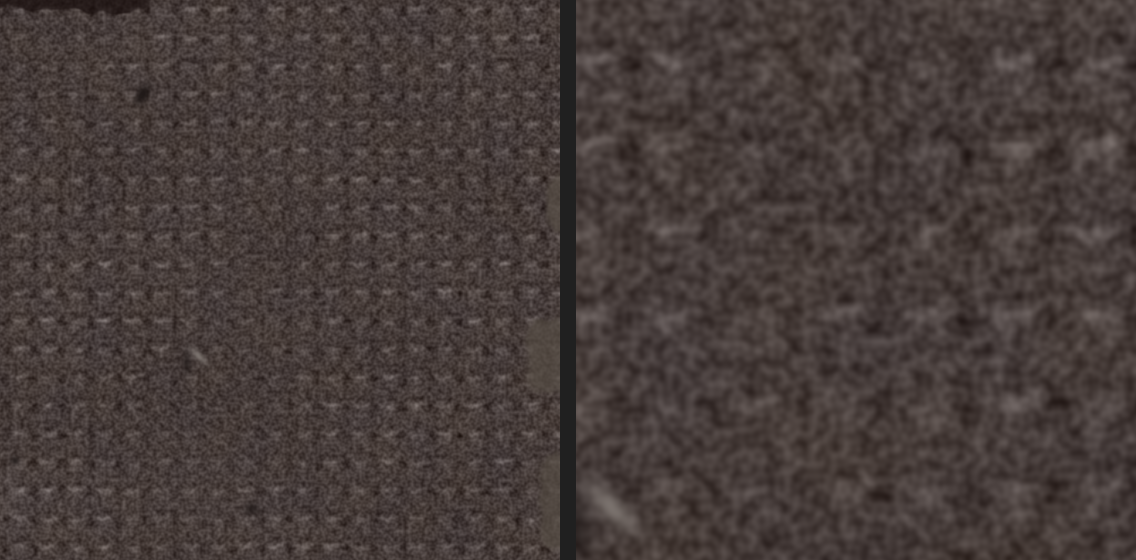
Left: the whole. Right: its middle third, enlarged.
Give the GLSL for this texture, as a Shadertoy shader.

```glsl
vec2 hash2(vec2 p) {
    vec3 h = fract(p.xyx * vec3(0.1031, 0.1030, 0.0973));
    h += dot(h, h.yzx + 33.33);
    return fract((h.xx + h.yz) * h.zy);
}

vec2 cornerGradient(vec2 cell) {
    float angle = 6.2832 * hash2(cell + 71.0).x;
    return vec2(cos(angle), sin(angle));
}

float gradientNoise(vec2 p) {
    vec2 i = floor(p), f = fract(p);
    vec2 u = f * f * f * (f * (f * 6.0 - 15.0) + 10.0);
    vec2 e = vec2(0.0, 1.0);
    float low = mix(dot(cornerGradient(i), f),
                    dot(cornerGradient(i + e.yx), f - e.yx), u.x);
    float high = mix(dot(cornerGradient(i + e.xy), f - e.xy),
                     dot(cornerGradient(i + e.yy), f - e.yy), u.x);
    return mix(low, high, u.y);
}

float blob(vec2 p, vec2 radius) {
    p /= radius;
    return exp(-dot(p, p));
}

float softBox(vec2 p, vec2 halfSize, float corner) {
    vec2 d = abs(p) - halfSize + corner;
    float dist = length(max(d, 0.0)) + min(max(d.x, d.y), 0.0) - corner;
    return 1.0 - smoothstep(-0.009, 0.009, dist);
}

// One raised knob: a bent highlight, its face below and shadows around it
float knobRelief(vec2 grid) {
    vec2 cell = floor(grid), q = fract(grid) - 0.5;
    vec2 vary = hash2(cell) - 0.5;
    vec2 ridge = q - vec2(0.08, 0.06) * vary;
    ridge.y -= 0.22 * abs(ridge.x + 0.06) - 0.03 + 0.1 * vary.x * ridge.x;
    float light = 0.105 * (1.0 + 0.7 * vary.y) * blob(ridge, vec2(0.29, 0.09));
    light += 0.03 * blob(q + vec2(0.0, 0.2), vec2(0.24, 0.16));
    float gap = blob(vec2(abs(q.x) - 0.5, q.y + 0.04), vec2(0.17, 0.19));
    float above = blob(q - vec2(0.08, 0.24), vec2(0.28, 0.1));
    return light - 0.075 * gap - 0.03 * above;
}

void mainImage(out vec4 fragColor, in vec2 fragCoord) {
    vec2 uv = fragCoord / iResolution.xy;
    float fine = gradientNoise(uv * 165.0);
    float medium = gradientNoise(uv * 88.0 + 19.0);
    float broad = gradientNoise(uv * 5.0 + 4.0);
    float ragged = gradientNoise(uv * 32.0 + 7.0);

    // Knob grid, slightly bent and worn flat in places
    vec2 bend = vec2(gradientNoise(uv * 9.0), gradientNoise(uv * 9.0 + 50.0));
    vec2 grid = (uv - vec2(0.0352, 0.9825)) / vec2(0.0507, 0.0505) + 0.5;
    float wear = 0.5 * blob(uv - vec2(0.44, 0.48), vec2(0.09, 0.3))
               + 0.45 * blob(uv - vec2(0.33, 0.14), vec2(0.12, 0.16))
               + 0.45 * blob(uv - vec2(0.13, 0.9), vec2(0.16, 0.1));
    float strength = clamp(1.0 - wear + 0.35 * broad, 0.25, 1.15);
    float tone = strength * knobRelief(grid + 0.09 * bend);

    // Fibrous grain and uneven soiling
    tone += 0.105 * fine + 0.1 * medium + 0.02 * broad;
    vec3 color = vec3(0.278, 0.238, 0.228) + tone;
    color += vec3(0.012, 0.007, -0.006) * gradientNoise(uv * 14.0 + 31.0);

    // Pale flattened patches along the right edge
    vec2 p = uv + 0.008 * vec2(ragged, medium);
    float pale = softBox(p - vec2(1.01, 0.635), vec2(0.032, 0.052), 0.03);
    pale = max(pale, softBox(p - vec2(1.0, 0.365), vec2(0.058, 0.064), 0.025));
    pale = max(pale, softBox(p - vec2(1.01, 0.105), vec2(0.045, 0.085), 0.03));
    color = mix(color, vec3(0.33, 0.295, 0.265) + 0.15 * tone, 0.8 * pale);
    color += 0.045 * blob(uv - vec2(0.012, 0.12), vec2(0.02, 0.055));

    // Torn dark strip at the upper left
    float tornEdge = 0.983 + 0.018 * ragged - 0.007 * blob(uv - vec2(0.16, 0.98), vec2(0.05));
    float torn = smoothstep(tornEdge - 0.004, tornEdge + 0.004, uv.y)
               * (1.0 - smoothstep(0.25, 0.275, uv.x + 0.02 * ragged));
    color = mix(color, vec3(0.135, 0.095, 0.09) + 0.25 * tone, 0.9 * torn);

    // Small stains and a bright fleck
    vec2 s = uv - vec2(0.254, 0.831);
    float stain = blob(vec2(s.x - 0.4 * s.y, s.y), vec2(0.011, 0.016));
    stain += 0.8 * blob(uv - vec2(0.027, 0.177), vec2(0.008));
    stain += 0.7 * blob(uv - vec2(0.45, 0.092), vec2(0.012, 0.01));
    stain += 0.6 * blob(uv - vec2(0.334, 0.353), vec2(0.008, 0.022));
    color = mix(color, vec3(0.11, 0.085, 0.08), min(stain, 0.9));
    vec2 f = uv - vec2(0.355, 0.364);
    f = vec2(f.x + f.y, f.y - f.x) * 0.707;
    float fleck = blob(f, vec2(0.007, 0.018));
    color = mix(color, vec3(0.52, 0.49, 0.47), 0.8 * fleck);

    fragColor = vec4(clamp(color, 0.0, 1.0), 1.0);
}
```
